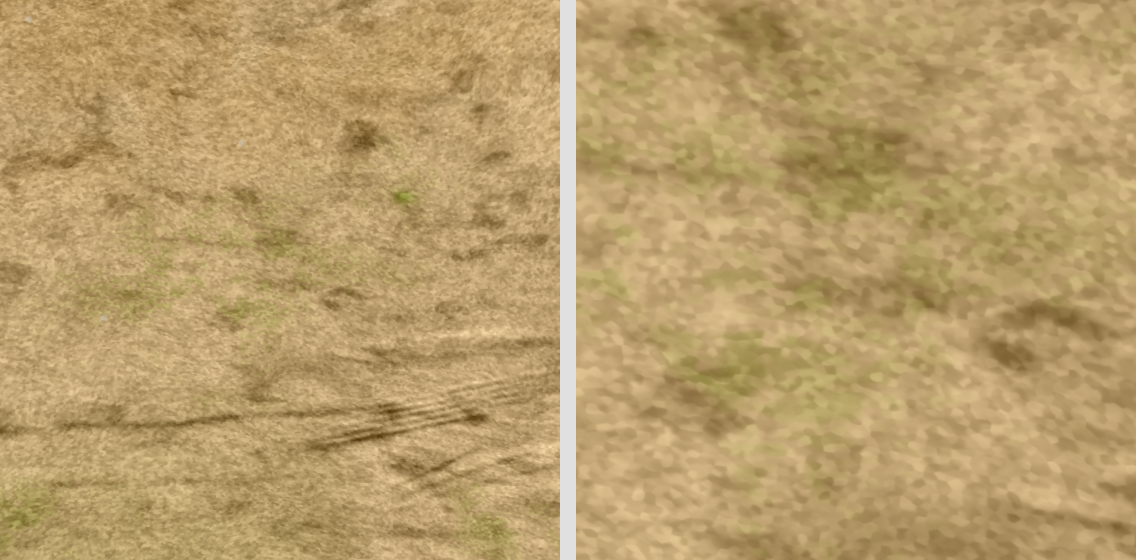
Left: the whole. Right: its middle third, enlarged.
Write a Shadertoy shader that draws this texture.

```glsl
// Dry, sun-bleached grass with green tufts, fading into sandy ground with wheel ruts.

float hash(vec2 p) {
    vec3 q = fract(p.xyx * vec3(0.1031, 0.1030, 0.0973));
    q += dot(q, q.yzx + 33.33);
    return fract((q.x + q.y) * q.z);
}

// Smooth cellular noise: random cell values blended by distance, about -0.5 to 0.5
float cells(vec2 p) {
    vec2 id = floor(p), f = fract(p);
    float sum = 0.0, total = 0.0;
    for (int y = -1; y <= 1; y++)
    for (int x = -1; x <= 1; x++) {
        vec2 o = vec2(x, y), c = id + o;
        vec2 d = o + vec2(hash(c + 17.3), hash(c + 51.7)) - f;
        float w = exp(-6.0 * dot(d, d));
        sum += w * (hash(c) - 0.5);
        total += w;
    }
    return sum / total;
}

float layers(vec2 p) {
    float sum = 0.0, amp = 0.6;
    for (int i = 0; i < 4; i++) {
        sum += amp * cells(p);
        p = p * 2.1 + 7.7;
        amp *= 0.6;
    }
    return sum;
}

// Soft line from a to b that tapers at both ends
float streak(vec2 p, vec2 a, vec2 b, float width) {
    float t = (p.x - a.x) / (b.x - a.x);
    float d = (p.y - mix(a.y, b.y, t)) / width;
    return exp(-d * d) * smoothstep(0.0, 0.15, t) * smoothstep(1.0, 0.85, t);
}

// Patch with a soft round falloff
float patchAt(vec2 p, vec2 center, vec2 size) {
    vec2 d = (p - center) / size;
    return exp(-dot(d, d));
}

void mainImage(out vec4 fragColor, in vec2 fragCoord) {
    vec2 uv = fragCoord / iResolution.xy;

    // Bend the grain: diagonal at the top, nearly level below
    vec2 warp = vec2(cells(uv * 7.0), cells(uv * 7.0 + 31.0));
    vec2 q = uv + 0.018 * warp;
    q.y -= 0.05 * sin(4.0 * uv.x + 2.0 * uv.y) + 0.1 * uv.x * smoothstep(0.3, 1.2, uv.y);
    float sand = smoothstep(0.5, 0.66, uv.x + 0.15 * warp.x) * smoothstep(0.62, 0.4, uv.y);

    // Broad shading, clumps and fine blades
    float broad = layers(q * vec2(4.0, 6.0) + 3.0);
    float clump = layers(q * vec2(11.0, 20.0) + 11.0);
    float blades = cells(q * vec2(80.0, 150.0));
    float grit = cells(q * vec2(180.0, 235.0) + 40.0);
    float tone = 0.13 * broad + 0.10 * clump + mix(0.125, 0.08, sand) * blades + 0.135 * grit;
    tone += sand * 0.13 * cells(q * vec2(14.0, 90.0) + 5.0);
    tone -= 0.17 * smoothstep(0.12, 0.5, -clump) * (1.0 + blades);

    // Small dark clumps, mostly on the right
    float spots = smoothstep(0.16, 0.42, cells(q * vec2(18.0, 34.0) + 60.0) + 0.3 * blades);
    tone -= 0.14 * spots * smoothstep(0.4, 0.7, uv.x) * smoothstep(-0.25, 0.2, broad + 0.1);

    // Wheel ruts: parallel dark grooves with pale ridges between them
    vec2 r = uv + vec2(0.0, 0.01 * cells(uv * vec2(9.0, 14.0) + 2.0));
    float worn = 0.7 + 1.2 * cells(q * vec2(18.0, 60.0) + 90.0);
    float ruts = 0.0;
    for (int i = 0; i < 5; i++) {
        float k = float(i);
        vec2 start = vec2(0.54 + 0.015 * k, 0.19 + 0.017 * k);
        vec2 end = vec2(0.91 + 0.06 * k, 0.265 + 0.024 * k);
        ruts += (0.27 - 0.025 * k) * streak(r, start, end, 0.005);
        ruts -= 0.10 * streak(r, start + vec2(0.0, 0.008), end + vec2(0.0, 0.011), 0.005);
    }
    for (int i = 0; i < 3; i++) {
        float k = float(i);
        ruts += 0.18 * streak(r, vec2(0.68, 0.085 + 0.016 * k), vec2(1.08 - 0.1 * k, 0.19 + 0.008 * k), 0.006);
    }
    ruts -= 0.12 * streak(r, vec2(0.66, 0.125), vec2(1.15, 0.235), 0.012);
    ruts -= 0.10 * streak(r, vec2(0.6, 0.385), vec2(1.1, 0.425), 0.010);
    ruts += 0.17 * streak(r, vec2(0.52, 0.345), vec2(1.1, 0.395), 0.018);
    ruts += 0.14 * streak(r, vec2(0.46, 0.06), vec2(0.85, 0.045), 0.016);
    ruts += 0.22 * streak(r, vec2(-0.1, 0.225), vec2(0.74, 0.268), 0.008);
    ruts += 0.14 * streak(r, vec2(0.06, 0.135), vec2(0.42, 0.14), 0.009);
    ruts += 0.10 * streak(r, vec2(0.24, 0.57), vec2(0.6, 0.56), 0.005);
    tone -= ruts * worn;
    tone -= 0.16 * patchAt(uv + 0.04 * warp, vec2(0.52, 0.345), vec2(0.07, 0.022)) * (0.7 + blades);
    tone -= 0.14 * patchAt(uv + 0.04 * warp, vec2(0.87, 0.735), vec2(0.045, 0.03)) * (0.8 + blades);

    // Ground colour, warmer at the top and olive at the lower left
    vec3 color = vec3(0.778, 0.662, 0.472);
    float warm = smoothstep(0.5, 0.95, uv.y) * smoothstep(-0.15, 0.3, broad + 0.4 * (0.5 - uv.x));
    color = mix(color, vec3(0.67, 0.53, 0.31), 0.7 * warm);
    color = mix(color, vec3(0.70, 0.615, 0.40), 0.7 * smoothstep(0.4, 0.0, uv.y) * (1.0 - sand));
    color += tone * vec3(1.0, 0.98, 0.95);

    // Green tufts along a middle band and in the lower corners
    float growth = patchAt(uv, vec2(0.38, 0.49), vec2(0.3, 0.19))
        + patchAt(uv, vec2(0.03, 0.06), vec2(0.25, 0.11))
        + patchAt(uv, vec2(0.93, 0.08), vec2(0.15, 0.1))
        + 0.4 * patchAt(uv, vec2(0.74, 0.75), vec2(0.13, 0.18));
    float tuft = layers(uv * vec2(10.0, 14.0) + 23.0) + 0.5 * blades + 0.3 * growth;
    float green = smoothstep(0.12, 0.65, tuft) * min(growth, 1.0);
    color = mix(color, vec3(0.53, 0.49, 0.21) + 0.25 * blades + 0.15 * grit, 0.75 * green);
    float sprout = patchAt(uv + 0.03 * warp, vec2(0.72, 0.645), vec2(0.02, 0.014));
    color = mix(color, vec3(0.46, 0.50, 0.12) + 0.3 * blades, 0.75 * sprout);

    // Rare pale pebbles
    vec2 cell = floor(uv * 13.0);
    vec2 offset = fract(uv * 13.0) - 0.3 - 0.4 * vec2(hash(cell + 3.0), hash(cell + 8.0));
    float pebble = step(0.965, hash(cell + 71.0)) * smoothstep(0.11, 0.03, length(offset + 0.05 * blades));
    color = mix(color, vec3(0.82, 0.78, 0.72), 0.6 * pebble);

    fragColor = vec4(clamp(color, 0.0, 1.0), 1.0);
}
```
